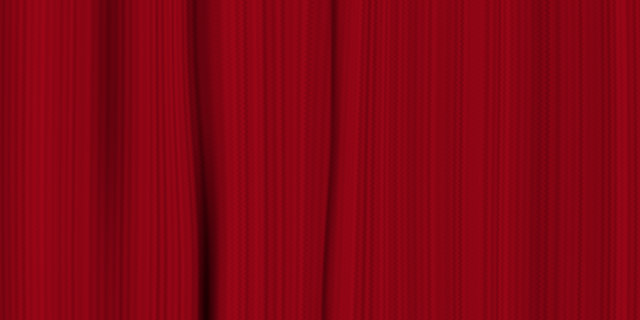
Reproduce this texture procedurally as a Shadertoy shader.

```glsl
// Deep red knitted curtain with vertical ribs, soft folds and two dark seams.

float hash(float n) {
    return fract(sin(n * 127.1 + 3.7) * 4375.85);
}

// Smooth one-dimensional noise in 0..1
float noise(float x) {
    float i = floor(x);
    float f = fract(x);
    return mix(hash(i), hash(i + 1.0), f * f * (3.0 - 2.0 * f));
}

float bell(float d, float width) {
    return exp(-d * d / (width * width));
}

// Shadow with a different softness on each side of its centre
float seamShadow(float d, float leftWidth, float rightWidth) {
    return bell(d, d < 0.0 ? leftWidth : rightWidth);
}

// Across-the-cloth coordinate: ribs lean along with the seams
float drape(vec2 p) {
    float x = p.x + 0.004 * sin(3.0 * p.y + 5.0 * p.x);
    x += 0.038 * smoothstep(0.1, 0.9, p.y) * bell(p.x - 0.60, 0.09);
    x -= 0.050 * p.y * bell(p.x - 1.06, 0.12);
    return x;
}

// Dark grooves between ribs, with stitched zigzag edges
float grooves(float cloth, float y) {
    float knit = mix(0.35, 1.0, smoothstep(0.55, 0.7, cloth));
    knit *= 0.4 + 0.6 * noise(cloth * 23.0);
    float zigzag = abs(fract(y * 62.0) - 0.5) * 2.0 - 0.5;
    float q = cloth * 44.0 + 0.9 * noise(cloth * 17.0) + 0.32 * knit * zigzag;
    float groove = floor(q + 0.5);
    float line = 1.0 - smoothstep(0.04, 0.42, abs(q - groove));
    return line * (0.25 + 0.75 * hash(groove));
}

// Wide folds and the two deep seams
float folds(vec2 p) {
    float rise = smoothstep(0.0, 0.7, p.y);
    float shadow = 0.11 * bell(p.x - 0.01, 0.045);
    shadow += mix(0.09, 0.20, rise) * bell(p.x - 0.345, 0.045);
    shadow += 0.05 * bell(p.x - 1.65, 0.06);
    shadow += 0.03 * bell(p.x - 1.88, 0.05);

    float deepSeam = 0.642 - 0.035 * smoothstep(0.15, 1.0, p.y);
    shadow += mix(0.42, 0.17, rise)
            * seamShadow(p.x - deepSeam, 0.022, mix(0.035, 0.06, rise));

    float thinSeam = 1.010 + 0.030 * smoothstep(0.0, 0.65, p.y);
    shadow += 0.20 * seamShadow(p.x - thinSeam, 0.007, 0.018);
    return shadow;
}

void mainImage(out vec4 fragColor, in vec2 fragCoord) {
    vec2 p = fragCoord / iResolution.y;
    p.x *= 2.0 * iResolution.y / iResolution.x;
    float cloth = drape(p);

    // Lit cloth, brighter on the left panels
    float red = 0.562 + 0.03 * (1.0 - smoothstep(0.5, 0.62, p.x));
    red -= folds(p);

    // Streaks from broad pleats down to single threads
    float streaks = 0.055 * (noise(cloth * 9.0 + 4.0) - 0.5);
    streaks += 0.060 * (noise(cloth * 31.0) - 0.5);
    streaks += 0.035 * (noise(cloth * 105.0) - 0.5);

    // Slow change of light down the cloth
    streaks += 0.02 * (noise(p.y * 3.0 + floor(cloth * 5.0) * 0.1) - 0.5);

    float shade = 1.0 + 1.7 * streaks - 0.15 * grooves(cloth, p.y);
    red = clamp(red * shade, 0.09, 0.64);

    // Green and blue fade faster than red in the shadows
    vec3 color = vec3(red, 0.065 * red * red, 0.165 * red - 0.012);
    fragColor = vec4(max(color, 0.0), 1.0);
}
```
